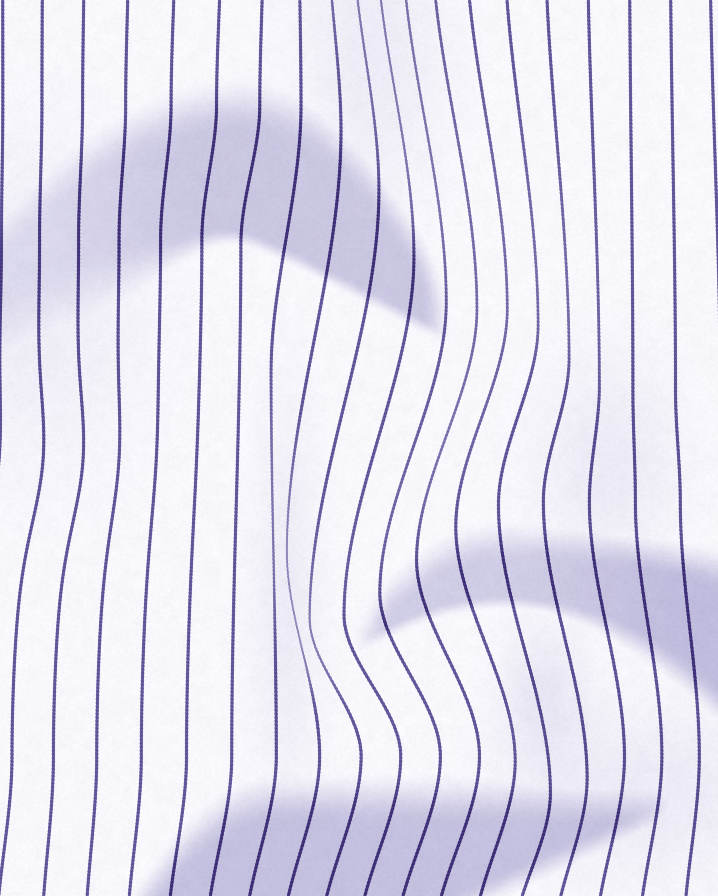
Give the GLSL for this texture, as a Shadertoy shader.

```glsl
#define CLOTH vec2(614.0, 768.0)
#define STRIPES 19
#define PITCH 32.0
#define FIRST_X 33.0
#define STRIPE_WIDTH 2.7
#define PAPER vec3(0.972, 0.97, 0.988)
#define SHADE vec3(0.75, 0.735, 0.865)
#define INK_LIGHT vec3(0.40, 0.35, 0.63)
#define INK_DARK vec3(0.22, 0.16, 0.45)
#define GRAIN 0.022

float hash(vec2 p) {
    p = fract(p * vec2(0.1031, 0.1137));
    p += dot(p, p.yx + 33.33);
    return fract((p.x + p.y) * p.x * 37.7);
}

float noise(vec2 p) {
    vec2 i = floor(p), f = fract(p);
    f = f * f * (3.0 - 2.0 * f);
    return mix(mix(hash(i), hash(i + vec2(1, 0)), f.x),
               mix(hash(i + vec2(0, 1)), hash(i + vec2(1, 1)), f.x), f.y);
}

float bell(float x, float center, float radius) {
    float d = (x - center) / radius;
    return exp(-d * d);
}

// Horizontal position of stripe n at depth y: it eases through
// top, crest, dip, swell and hem as the cloth folds.
float stripeX(float n, float y) {
    float top = 34.0 * bell(n, 5.5, 3.6) - 20.0 * bell(n, 11.8, 4.0);
    float crest = 35.0 * bell(n, 7.8, 4.9) + 5.0 * bell(n, 4.0, 2.0)
                - 6.0 * bell(n, 15.8, 1.5) + 8.0 * smoothstep(16.0, 18.5, n);
    float dip = 13.0 * bell(n, 5.0, 3.0) - 29.0 * smoothstep(5.3, 8.0, n)
              + 40.0 * smoothstep(11.0, 19.0, n);
    float swell = -24.0 + 45.0 * smoothstep(-1.0, 9.0, n) + 4.0 * bell(n, 11.0, 1.5);
    float c = n - 9.0;
    float hem = -9.0 + 0.6 * c + 0.027 * c * c * c;

    float crestY = 90.0 + 175.0 * smoothstep(6.0, 10.5, n) + 70.0 * smoothstep(12.0, 15.5, n);
    float dipY = 205.0 + 325.0 * smoothstep(4.8, 7.8, n) - 100.0 * smoothstep(8.5, 13.5, n);
    float swellY = 648.0 + 35.0 * bell(n, 13.3, 0.9);

    float shift = top + (crest - top) * smoothstep(-60.0, crestY, y)
                + (dip - crest) * smoothstep(crestY, dipY, y)
                + (swell - dip) * smoothstep(dipY, swellY, y)
                + (hem - swell) * 1.2 * smoothstep(swellY, 810.0, y);
    shift += 13.0 * bell(n, 0.5, 2.0) * bell(y, 395.0, 75.0);
    return FIRST_X + PITCH * n + shift;
}

// Soft-edged strip of shade between two depths
float band(float y, float upper, float softUpper, float lower, float softLower) {
    return smoothstep(upper - softUpper, upper + softUpper, y)
         * (1.0 - smoothstep(lower - softLower, lower + softLower, y));
}

float foldShade(vec2 p) {
    float x = p.x, y = p.y, d;

    // Arch at the upper left
    d = x - 210.0;
    float upper = 88.0 + d * d * (d < 0.0 ? 0.0025 : 0.0058);
    float lower = 190.0 + 0.53 * length(vec2(x - 195.0, 25.0));
    float soft = mix(45.0, 8.0, smoothstep(50.0, 200.0, x));
    float arch = band(y, upper, 26.0, lower, soft) * (1.0 - smoothstep(360.0, 388.0, x));
    arch *= mix(0.5, 0.82, smoothstep(0.0, 190.0, x));

    // Wave at the right
    d = x - 430.0;
    upper = 462.0 + d * d * (d < 0.0 ? 0.0052 : 0.0007);
    lower = 517.0 + 0.0026 * d * d;
    soft = 7.0 + 12.0 * smoothstep(450.0, 600.0, x);
    float wave = band(y, upper, 20.0, lower, soft) * smoothstep(295.0, 335.0, x);
    wave *= mix(0.72, 1.0, smoothstep(430.0, 590.0, x));

    // Pool along the bottom
    d = x - 240.0;
    upper = 682.0 + d * d * (d < 0.0 ? 0.0065 : 0.00004);
    lower = 690.0 + 0.45 * (585.0 - x);
    float pool = band(y, upper, 24.0, lower, 14.0) * (1.0 - smoothstep(550.0, 595.0, x));

    // Faint hollows between the folds
    float hollow = 0.28 * bell(x, 465.0, 35.0) * bell(y, 600.0, 60.0)
                 + 0.22 * bell(x, 520.0, 60.0) * bell(y, 400.0, 85.0)
                 + 0.2 * bell(x, 245.0, 28.0) * bell(y, 520.0, 160.0)
                 + 0.2 * bell(x, 320.0, 60.0) * bell(y, 40.0, 130.0)
                 + 0.18 * bell(x, 30.0, 90.0) * bell(y, 260.0, 130.0)
                 + 0.22 * bell(x, 560.0, 110.0) * bell(y, 680.0, 70.0);
    return clamp(max(max(arch, wave), max(pool * 0.92, hollow)), 0.0, 1.0);
}

void mainImage(out vec4 fragColor, in vec2 fragCoord) {
    vec2 uv = fragCoord / iResolution.xy;
    vec2 p = vec2(uv.x, 1.0 - uv.y) * CLOTH;
    float pixel = CLOTH.x / iResolution.x;

    // Cloth with soft shade and fine weave
    float shade = foldShade(p);
    vec3 color = mix(PAPER, SHADE, shade);
    color += GRAIN * (noise(p * 0.6) + 0.6 * noise(p * 0.12) - 0.8);

    // Stripes, thinner and paler where the cloth turns away
    for (int k = -1; k <= STRIPES; k++) {
        float n = float(k);
        float dx = p.x - stripeX(n, p.y);
        if (abs(dx) > 8.0) continue;
        float slope = (stripeX(n, p.y + 2.0) - stripeX(n, p.y - 2.0)) / 4.0;
        float gap = (stripeX(n + 1.0, p.y) - stripeX(n - 1.0, p.y)) / (2.0 * PITCH);
        float facing = smoothstep(0.45, 1.05, gap);
        float twill = sin((p.y + dx) * 2.0);
        float halfWidth = 0.5 * STRIPE_WIDTH * mix(0.58, 1.0, facing) + 0.15 * twill;
        float d = abs(dx) * inversesqrt(1.0 + slope * slope) - halfWidth;
        float cover = 1.0 - smoothstep(-0.6 * pixel, 0.6 * pixel, d);
        vec3 ink = mix(INK_LIGHT, INK_DARK, clamp(shade * 1.1 + 0.25 * facing, 0.0, 1.0));
        color = mix(color, ink + 0.03 * twill, cover * mix(0.65, 0.95, facing));
    }
    fragColor = vec4(clamp(color, 0.0, 1.0), 1.0);
}
```
